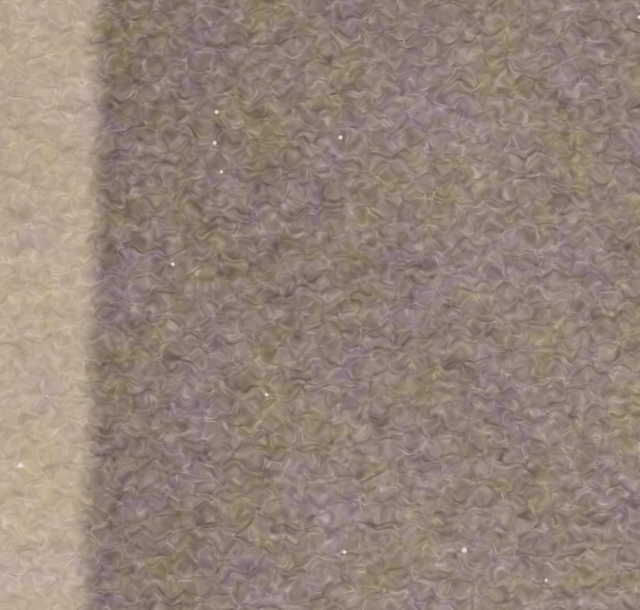
This texture is drawn by a Shadertoy shader. Its source:

```glsl
// Rough brown-grey paper grain with a soft, paler strip down the left side.

const vec3 PAPER = vec3(0.555, 0.497, 0.461);
const vec3 PALE_STRIP = vec3(0.735, 0.667, 0.592);
const vec3 VIOLET_TINT = vec3(0.004, -0.012, 0.045);
const vec3 OLIVE_TINT = vec3(0.010, 0.012, -0.045);
const vec3 GLINT = vec3(0.93, 0.90, 0.90);

vec2 hash2(vec2 cell) {
    vec3 h = fract(cell.xyx * vec3(0.1031, 0.1030, 0.0973));
    h += dot(h, h.yzx + 33.33);
    return fract((h.xx + h.yz) * h.zy);
}

float cornerSlope(vec2 cell, vec2 offset) {
    float angle = 6.28318 * hash2(cell).x;
    return dot(vec2(cos(angle), sin(angle)), offset);
}

// Gradient noise, about -0.7 to 0.7
float gradientNoise(vec2 p) {
    vec2 cell = floor(p), f = fract(p);
    vec2 u = f * f * f * (f * (f * 6.0 - 15.0) + 10.0);
    vec2 e = vec2(1.0, 0.0);
    float bottom = mix(cornerSlope(cell, f), cornerSlope(cell + e, f - e), u.x);
    float top = mix(cornerSlope(cell + e.yx, f - e.yx),
                    cornerSlope(cell + e.xx, f - e.xx), u.x);
    return mix(bottom, top, u.y);
}

// Thin wandering lines along the zero crossings of the noise
float ridge(vec2 p, float width) {
    float n = gradientNoise(p) / width;
    return exp(-n * n);
}

vec2 warp(vec2 p, float frequency, float amount) {
    vec2 q = p * frequency;
    return p + amount * vec2(gradientNoise(q + 17.3), gradientNoise(q + 71.9));
}

// Matted fibres: clumps, grains, dark creases and pale curled strands
float fibreTone(vec2 p) {
    vec2 q = warp(p, 38.0, 0.016);
    float clumps = gradientNoise(q * vec2(20.0, 36.0) + 5.0);
    float grains = gradientNoise(q * vec2(60.0, 88.0) + 23.0);
    float specks = gradientNoise(q * vec2(115.0, 150.0) + 47.0);
    float creaseMask = smoothstep(-0.10, 0.35, gradientNoise(p * vec2(17.0, 26.0) + 9.0));
    float crease = creaseMask * ridge(q * vec2(17.0, 44.0) + 61.0, 0.10);
    float strandMask = smoothstep(0.0, 0.35, gradientNoise(p * 48.0 + 83.0));
    float strand = strandMask * ridge(q * vec2(46.0, 66.0) + 37.0, 0.13);
    return 0.070 * clumps + 0.105 * grains + 0.075 * specks
         - 0.075 * crease + 0.085 * strand;
}

// Broad uneven light, a little brighter towards the lower right
float broadShade(vec2 p, vec2 uv) {
    return 0.035 * gradientNoise(p * 3.2 + 2.0)
         + 0.024 * (uv.x - 0.5) - 0.026 * (uv.y - 0.5);
}

// Faint violet and olive patches
vec3 colourTint(vec2 p) {
    float broad = gradientNoise(p * 8.0 + 31.0);
    float local = gradientNoise(p * 32.0 + 53.0);
    float tint = 0.9 * broad + 0.7 * local;
    return VIOLET_TINT * smoothstep(0.05, 0.60, tint)
         + OLIVE_TINT * smoothstep(0.05, 0.60, -tint);
}

// Sparse bright points, at most one in each cell
float glints(vec2 p, float cells, float share, float radius) {
    vec2 cell = floor(p * cells);
    vec2 centre = (cell + 0.2 + 0.6 * hash2(cell + 11.0)) / cells;
    vec2 pick = hash2(cell + 97.0);
    float size = radius * mix(0.6, 1.2, pick.y);
    float spot = 1.0 - smoothstep(0.25 * size, size, length(p - centre));
    return spot * step(pick.x, share);
}

void mainImage(out vec4 fragColor, in vec2 fragCoord) {
    vec2 uv = fragCoord / iResolution.xy;
    vec2 p = fragCoord / iResolution.y;

    // Blurred strip edge, leaning slightly, with a darker margin beside it
    float edge = 0.143 + 0.022 * uv.y + 0.010 * gradientNoise(vec2(3.7, p.y * 9.0));
    float fromEdge = p.x - edge;
    float strip = 1.0 - smoothstep(-0.028, 0.026, fromEdge);
    float margin = (1.0 - strip) * exp(-max(fromEdge, 0.0) / 0.12);

    // Grain and tint are gentler on the pale strip
    vec3 colour = mix(PAPER, PALE_STRIP, strip);
    colour += broadShade(p, uv) - 0.035 * margin;
    colour += fibreTone(p) * mix(1.0, 0.62, strip);
    colour += colourTint(p) * mix(1.0, 0.6, strip);
    colour = mix(colour, GLINT, 0.85 * glints(p, 15.0, 0.06, 0.0065));

    fragColor = vec4(clamp(colour, 0.0, 1.0), 1.0);
}
```
